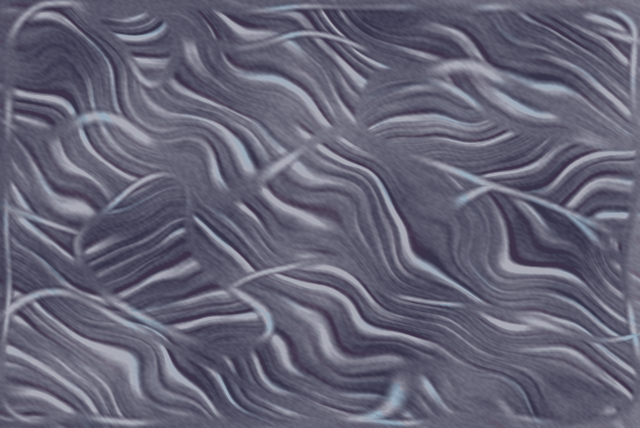
A Shadertoy shader for this pattern:

```glsl
// Dense wavy brushed ridges flowing diagonally down to the right over slate.

const vec3 SLATE = vec3(0.235, 0.230, 0.315);
const vec3 SILVER = vec3(0.640, 0.645, 0.695);
const vec3 BLUE_FRINGE = vec3(-0.07, 0.01, 0.035);
const vec3 RED_FRINGE = vec3(0.03, -0.01, -0.005);
const float FLOW_ANGLE = -0.60;
const float RIDGES_PER_HEIGHT = 16.0;
const float ROWS = 4.0;

vec2 hash2(vec2 cell) {
    vec3 h = fract(cell.xyx * vec3(0.1031, 0.1030, 0.0973));
    h += dot(h, h.yzx + 33.33);
    return fract((h.xx + h.yz) * h.zy);
}

float cornerSlope(vec2 corner, vec2 offset) {
    float a = 6.2832 * hash2(corner).x;
    return dot(vec2(cos(a), sin(a)), offset);
}

// Gradient noise, roughly -0.7 to 0.7
float gradientNoise(vec2 p) {
    vec2 i = floor(p), f = p - i;
    vec2 u = f * f * f * (f * (f * 6.0 - 15.0) + 10.0);
    vec2 e = vec2(0.0, 1.0);
    float low = mix(cornerSlope(i, f), cornerSlope(i + e.yx, f - e.yx), u.x);
    float high = mix(cornerSlope(i + e.xy, f - e.xy), cornerSlope(i + e.yy, f - e.yy), u.x);
    return 1.4 * mix(low, high, u.y);
}

// Coordinates along (x) and across (y) a direction
vec2 toFlow(vec2 p, float angle) {
    vec2 dir = vec2(cos(angle), sin(angle));
    return vec2(dot(p, dir), dot(p, vec2(-dir.y, dir.x)));
}

// Signed distance to a rounded frame, positive inside
float frameDistance(vec2 p, vec2 size, float inset, float radius) {
    vec2 q = abs(p - 0.5 * size) - 0.5 * size + inset + radius;
    return radius - length(max(q, 0.0)) - min(max(q.x, q.y), 0.0);
}

float bump(float x, float width) {
    return exp(-x * x / (width * width));
}

// Ridge with one steep and one gentle flank
float crest(float x, float steep, float gentle) {
    return bump(x, x > 0.0 ? steep : gentle);
}

// Islands whose ridges run another way; positive inside
float islandField(vec2 p) {
    return gradientNoise(toFlow(p, -0.3) * vec2(2.6, 3.6) + 17.0) - 0.32;
}

// Approximate distance to the island outline
float islandDistance(vec2 p, float field) {
    vec2 e = vec2(0.004, 0.0);
    vec2 slope = vec2(islandField(p + e) - field, islandField(p + e.yx) - field) / e.x;
    return abs(field) / max(length(slope), 0.8);
}

void mainImage(out vec4 fragColor, in vec2 fragCoord) {
    vec2 size = vec2(iResolution.x / iResolution.y, 1.0);
    vec2 p = fragCoord / iResolution.y;

    // Bend the plane so that straight lines become S-curves
    vec2 bend = vec2(gradientNoise(p * 4.0 + 11.0), gradientNoise(p * 4.0 + 47.0));
    vec2 w = p + 0.045 * bend;

    // Wavy rows and islands, each with its own ridge direction
    float row = ROWS * w.y + 0.8 * w.x + 0.6 * gradientNoise(p * 3.1 + 3.0);
    float rowDistance = (0.5 - abs(fract(row) - 0.5)) / (ROWS + 1.0);
    float island = islandField(w);
    float inIsland = step(0.0, island);
    float outlineDistance = min(rowDistance + inIsland, islandDistance(w, island));
    float frame = frameDistance(p + 0.03 * bend, size, 0.016, 0.08);
    float border = min(outlineDistance, abs(frame));
    float turn = 0.2 * (hash2(vec2(floor(row), 7.0)).x - 0.5) * (1.0 - inIsland);
    vec2 flow = toFlow(w, FLOW_ANGLE + turn + 0.9 * inIsland);

    // Ridge phase with a slow and a fast wobble
    float phase = flow.y * RIDGES_PER_HEIGHT
                + 1.2 * gradientNoise(p * 4.0 + 5.0)
                + 0.22 * gradientNoise(p * 9.0 + 29.0);
    float s = fract(phase) - 0.5;
    float half_s = fract(2.0 * phase + 0.35) - 0.5;
    float strength = smoothstep(-0.32, 0.16, gradientNoise(vec2(flow.x * 3.0, phase * 0.8)));
    float fineStrength = smoothstep(-0.05, 0.35, gradientNoise(vec2(flow.x * 3.6, phase * 0.9) + 31.0));
    float ridge = strength * crest(s, 0.09, 0.19) + 0.4 * fineStrength * crest(half_s, 0.12, 0.24);
    float shadow = strength * (bump(s - 0.21, 0.09) + 0.5 * bump(s + 0.36, 0.08));

    // Near outlines the ridges give way to a broken line that follows them
    float outline = smoothstep(0.022, 0.003, border);
    float visible = smoothstep(-0.1, 0.4, gradientNoise(p * 5.0 + 83.0));
    ridge = mix(ridge, visible * bump(border, 0.008), outline);
    shadow = mix(shadow, visible * bump(border - 0.015, 0.005), outline);

    // Brush streaks drawn along the ridges, and a fine canvas grain
    float streak = gradientNoise(vec2(flow.x * 7.0, phase * 3.5))
                 + 0.9 * gradientNoise(vec2(flow.x * 15.0, phase * 7.5));
    streak *= 1.0 - 0.7 * outline;
    float grain = gradientNoise(toFlow(p, FLOW_ANGLE) * vec2(70.0, 150.0));

    // Tone: broad light patches, ridges, shadows and streaks
    float patches = gradientNoise(p * 3.6 + 61.0);
    float tone = 0.28 + 0.30 * patches + 0.05 * outline;
    tone += 0.86 * ridge * (0.9 + 0.35 * streak) - 0.34 * shadow;
    tone += 0.15 * streak + 0.09 * grain;
    float margin = 0.14 + 0.46 * p.x / size.x + 0.2 * bend.y + 0.08 * grain;
    tone = mix(tone, margin, 0.7 * smoothstep(0.004, -0.015, frame));

    // Faint colour fringes on the flanks of the ridges
    float tint = smoothstep(-0.05, 0.45, gradientNoise(p * 7.0 + 97.0));
    vec3 color = mix(SLATE, SILVER, clamp(tone, -0.06, 1.06));
    color += BLUE_FRINGE * tint * ridge * smoothstep(-0.15, 0.15, s);
    color += RED_FRINGE * (1.0 - tint) * shadow;
    fragColor = vec4(color, 1.0);
}
```
